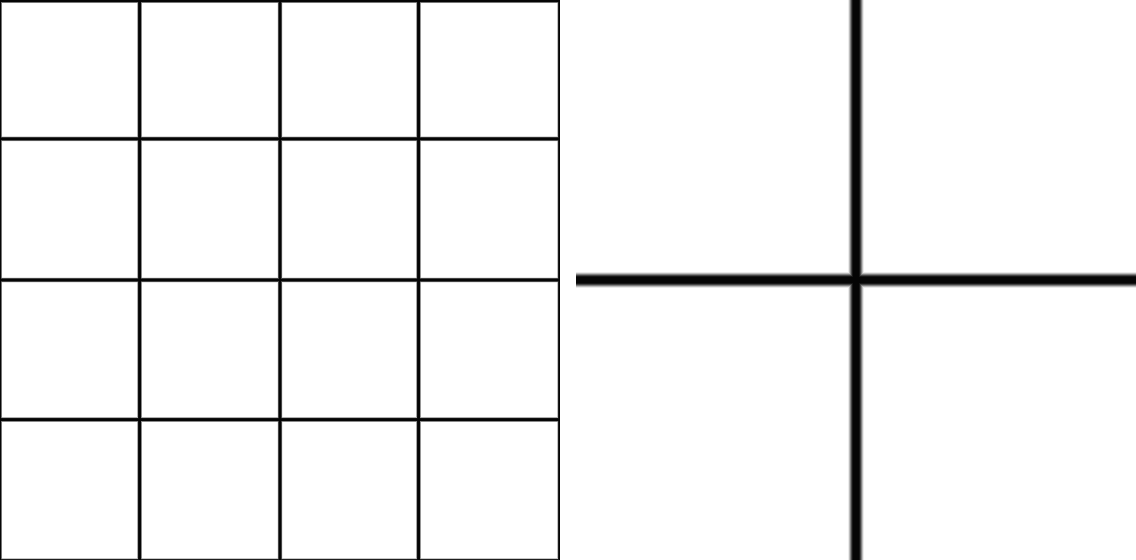
Left, the full canvas; right, a detail of the centre.
This pattern is drawn by a Shadertoy shader. Its source:

```glsl
// Square grid of thin, soft-edged black lines on white, four cells each way.

const float TAU = 6.2831853;
const float CELLS = 4.0;
const float HALF_WIDTH = 0.0033;  // half a line, in canvas widths
const float SOFTNESS = 0.0018;    // half the blurred rim of a line
const vec3 PAPER = vec3(1.0);
const vec3 INK = vec3(0.02);

// Slight uneven spacing: mean offset and wave amplitudes for x and y
const vec2 DRIFT_MEAN = vec2(-0.00095, 0.00035);
const vec2 DRIFT_SIN = vec2(0.00095, -0.00065);
const vec2 DRIFT_COS = vec2(-0.00025, -0.00065);
const vec2 DRIFT_COS2 = vec2(0.0007, -0.001);

// Layered waves with whole periods, so the drift wraps at the edges
vec2 lineDrift(vec2 p) {
    vec2 angle = TAU * p;
    return DRIFT_MEAN + DRIFT_SIN * sin(angle)
         + DRIFT_COS * cos(angle) + DRIFT_COS2 * cos(2.0 * angle);
}

// Distance to the nearest line on each axis, in canvas widths
vec2 gridDistance(vec2 p) {
    return abs(fract(p * CELLS + 0.5) - 0.5) / CELLS;
}

void mainImage(out vec4 fragColor, in vec2 fragCoord) {
    vec2 uv = fragCoord / iResolution.xy;
    vec2 distances = gridDistance(uv - lineDrift(uv));
    float lineDistance = min(distances.x, distances.y);

    // Keep the rim at least about one pixel wide on small canvases
    float rim = max(SOFTNESS, 0.75 / min(iResolution.x, iResolution.y));
    float ink = 1.0 - smoothstep(HALF_WIDTH - rim, HALF_WIDTH + rim, lineDistance);

    fragColor = vec4(mix(PAPER, INK, ink), 1.0);
}
```
